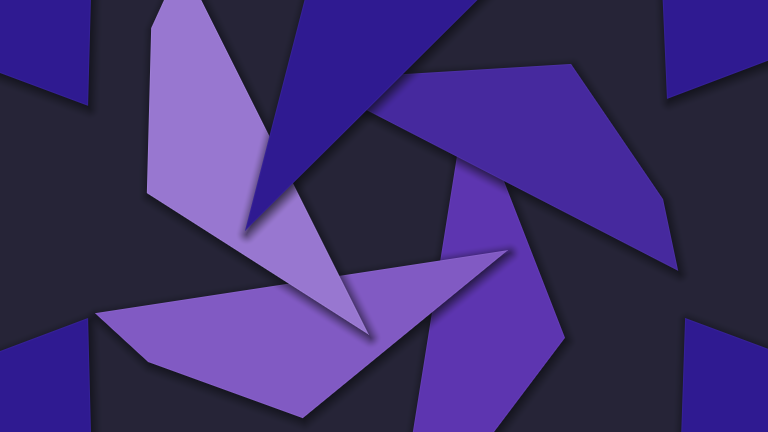
A Shadertoy shader for this background:

```glsl
// Overlapping paper blades in a pinwheel on a dark ground, with blue corners.
// Each sheet is a signed-distance quad, painted back to front with a soft
// shadow that falls slightly down and to the right.

const vec3 GROUND = vec3(0.149, 0.143, 0.217);
const vec3 BLUE   = vec3(0.184, 0.102, 0.570);
const vec3 INDIGO = vec3(0.273, 0.160, 0.620);
const vec3 VIOLET = vec3(0.365, 0.208, 0.690);
const vec3 ORCHID = vec3(0.506, 0.352, 0.765);
const vec3 LILAC  = vec3(0.597, 0.468, 0.815);
const vec3 SHADOW = vec3(0.035, 0.040, 0.055);

const vec2 SHADOW_SHIFT = vec2(0.004, -0.007);
const float SHADOW_BLUR = 0.027;
const float SHADOW_STRENGTH = 0.68;

// Signed distance to a four-sided polygon, negative inside
float quadDistance(vec2 p, vec2 corners[4]) {
    float nearest = 1e5;
    float side = 1.0;
    for (int i = 0, j = 3; i < 4; j = i, i++) {
        vec2 a = corners[i];
        vec2 edge = corners[j] - a;
        vec2 w = p - a;
        vec2 gap = w - edge * clamp(dot(w, edge) / dot(edge, edge), 0.0, 1.0);
        nearest = min(nearest, dot(gap, gap));
        // Flip the sign at every edge crossed by a horizontal ray
        bvec3 c = bvec3(p.y >= a.y, p.y < corners[j].y, edge.x * w.y > edge.y * w.x);
        if (all(c) || all(not(c))) side = -side;
    }
    return side * sqrt(nearest);
}

// Lays one shadowed sheet over the colour below it
vec3 addSheet(vec3 below, vec2 p, float pixel, vec3 paint,
              vec2 a, vec2 b, vec2 c, vec2 d) {
    vec2 corners[4] = vec2[4](a, b, c, d);
    float shade = 1.0 - smoothstep(-0.6 * SHADOW_BLUR, SHADOW_BLUR,
                                   quadDistance(p - SHADOW_SHIFT, corners));
    float dist = quadDistance(p, corners);
    float cover = clamp(0.5 - dist / pixel, 0.0, 1.0);
    float rim = 0.03 * (1.0 - smoothstep(0.0, 0.004, abs(dist)));
    vec3 shaded = mix(below, SHADOW, SHADOW_STRENGTH * shade);
    return mix(shaded, paint + rim, cover);
}

void mainImage(out vec4 fragColor, in vec2 fragCoord) {
    // Centred coordinates, canvas height = 1
    float pixel = 1.0 / iResolution.y;
    vec2 p = (fragCoord - 0.5 * iResolution.xy) * pixel;
    vec3 color = GROUND;

    // Corner sheets, running off the canvas
    color = addSheet(color, p, pixel, BLUE, vec2(-1.028, 0.383),
        vec2(-0.685, 0.255), vec2(-0.676, 0.593), vec2(-1.028, 0.593));
    color = addSheet(color, p, pixel, BLUE, vec2(0.641, 0.593),
        vec2(0.655, 0.271), vec2(1.028, 0.412), vec2(1.028, 0.593));
    color = addSheet(color, p, pixel, BLUE, vec2(-1.028, -0.365),
        vec2(-0.685, -0.236), vec2(-0.676, -0.593), vec2(-1.028, -0.593));
    color = addSheet(color, p, pixel, BLUE, vec2(1.028, -0.359),
        vec2(0.697, -0.236), vec2(0.685, -0.593), vec2(1.028, -0.593));

    // Pinwheel blades, back to front
    color = addSheet(color, p, pixel, VIOLET, vec2(0.194, 0.296),
        vec2(0.419, -0.282), vec2(0.171, -0.611), vec2(0.049, -0.611));
    color = addSheet(color, p, pixel, INDIGO, vec2(-0.176, 0.315),
        vec2(0.433, 0.352), vec2(0.646, 0.039), vec2(0.681, -0.127));
    color = addSheet(color, p, pixel, ORCHID, vec2(-0.669, -0.225),
        vec2(0.287, -0.079), vec2(-0.188, -0.468), vec2(-0.546, -0.338));
    color = addSheet(color, p, pixel, LILAC, vec2(-0.468, 0.590),
        vec2(-0.035, -0.275), vec2(-0.549, 0.053), vec2(-0.539, 0.435));
    color = addSheet(color, p, pixel, BLUE, vec2(-0.160, 0.593),
        vec2(0.075, 0.620), vec2(0.310, 0.593), vec2(-0.322, -0.035));

    fragColor = vec4(color, 1.0);
}
```
